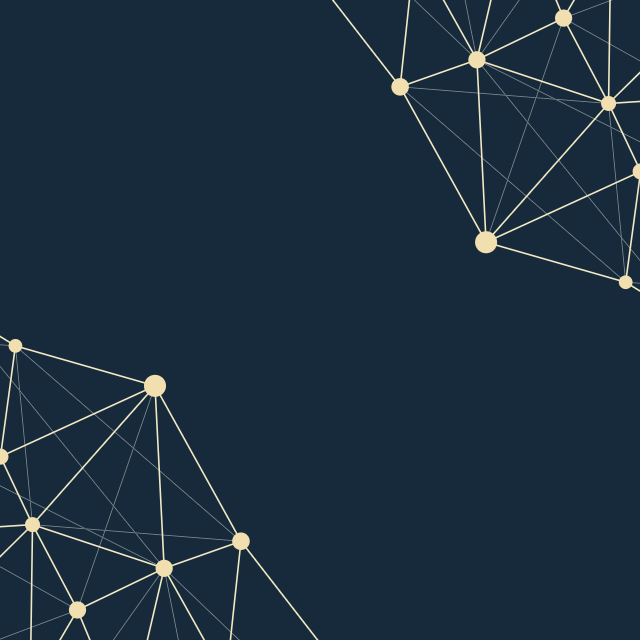
A Shadertoy shader for this background:

```glsl
// Two mirrored networks of cream nodes and fine links in opposite corners of a navy field.
#define NAVY vec3(0.092, 0.165, 0.230)
#define CREAM vec3(0.945, 0.875, 0.690)
#define LINK_COLOR vec3(0.945, 0.915, 0.765)
#define FAINT_COLOR vec3(0.66, 0.71, 0.70)
#define LINK_HALF_WIDTH 0.00125
#define FAINT_HALF_WIDTH 0.0006
#define FAINT_OPACITY 0.72
#define PIVOT_SUM vec2(1.0017, 1.0186)

const int NODES = 7;
const int RAYS = 18;
const int STRONG_RAYS = 10;

// Each node: centre and radius
const vec3 node[NODES] = vec3[](
    vec3(0.0241, 0.4596, 0.0107), vec3(0.2422, 0.3971, 0.0172),
    vec3(0.0007, 0.2865, 0.0125), vec3(0.0508, 0.1803, 0.0117),
    vec3(0.3765, 0.1543, 0.0137), vec3(0.2565, 0.1120, 0.0134),
    vec3(0.1211, 0.0469, 0.0134));

// Bit j of entry i links node i to node j
const int strongLinks[NODES] = int[](6, 60, 8, 96, 32, 64, 0);
const int faintLinks[NODES] = int[](24, 64, 0, 16, 0, 0, 0);

// Links leaving the canvas: node index and angle in degrees, strong ones first
const vec2 ray[RAYS] = vec2[](
    vec2(4, -52.2), vec2(4, -96.1), vec2(5, -60.8), vec2(5, -103.2),
    vec2(3, -90.8), vec2(3, -135.4), vec2(3, -176.3), vec2(6, -120.3),
    vec2(6, -67.5), vec2(0, 148.5),
    vec2(5, 129.1), vec2(5, 153.3), vec2(5, -125.3), vec2(5, -78.8),
    vec2(5, -43.7), vec2(6, 150.8), vec2(6, -159.4), vec2(0, 176.0));

float segmentDistance(vec2 p, vec2 a, vec2 b) {
    vec2 ab = b - a;
    return length(p - a - ab * clamp(dot(p - a, ab) / dot(ab, ab), 0.0, 1.0));
}

float coverage(float signedDistance, float pixel) {
    return clamp(0.5 - signedDistance / pixel, 0.0, 1.0);
}

void mainImage(out vec4 fragColor, in vec2 fragCoord) {
    float pixel = 1.0 / iResolution.y;
    float aspect = iResolution.x * pixel;
    vec2 p = fragCoord * pixel;

    // Half-turn symmetry maps the upper right network onto the lower left one
    vec2 pivotSum = PIVOT_SUM + vec2(aspect - 1.0, 0.0);
    if (dot(p - 0.5 * pivotSum, vec2(1.0)) > 0.0) p = pivotSum - p;

    float discs = 1.0, strong = 1.0, faint = 1.0;

    // Nodes and the links between them
    for (int i = 0; i < NODES; i++) {
        discs = min(discs, length(p - node[i].xy) - node[i].z);
        for (int j = i + 1; j < NODES; j++) {
            float d = segmentDistance(p, node[i].xy, node[j].xy);
            if (((strongLinks[i] >> j) & 1) == 1) strong = min(strong, d);
            if (((faintLinks[i] >> j) & 1) == 1) faint = min(faint, d);
        }
    }

    // Links running off the canvas
    for (int i = 0; i < RAYS; i++) {
        vec2 start = node[int(ray[i].x)].xy;
        float angle = radians(ray[i].y);
        float d = segmentDistance(p, start, start + 2.0 * vec2(cos(angle), sin(angle)));
        if (i < STRONG_RAYS) strong = min(strong, d);
        else faint = min(faint, d);
    }

    // Layers from back to front
    vec3 color = NAVY;
    color = mix(color, FAINT_COLOR, FAINT_OPACITY * coverage(faint - FAINT_HALF_WIDTH, pixel));
    color = mix(color, LINK_COLOR, coverage(strong - LINK_HALF_WIDTH, pixel));
    color = mix(color, CREAM, coverage(discs, pixel));
    fragColor = vec4(color, 1.0);
}
```
